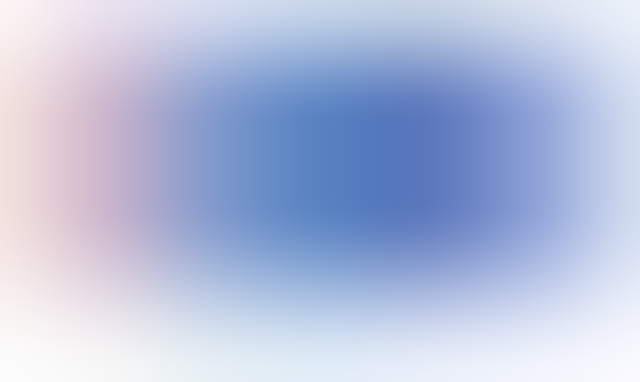
Reproduce this background procedurally as a Shadertoy shader.

```glsl
// Soft blurred backdrop: a deep blue glow with rose on the left, fading to white.
// Three horizontal colour ramps (top, core, bottom) are smoothly interpolated,
// then blended vertically by a bell-shaped glow weight.

const int STOPS = 7;

// Cubic interpolation through four neighbouring colours.
vec3 catmullRom(vec3 a, vec3 b, vec3 c, vec3 d, float t) {
    vec3 linearPart = c - a;
    vec3 squarePart = 2.0 * a - 5.0 * b + 4.0 * c - d;
    vec3 cubicPart = 3.0 * (b - c) + d - a;
    return b + 0.5 * t * (linearPart + t * (squarePart + t * cubicPart));
}

// Evenly spaced colour ramp, with x running from 0 to 1.
vec3 ramp(vec3 stops[STOPS], float x) {
    float position = clamp(x, 0.0, 1.0) * float(STOPS - 1);
    int i = min(int(position), STOPS - 2);
    return catmullRom(stops[max(i - 1, 0)], stops[i], stops[i + 1],
                      stops[min(i + 2, STOPS - 1)], position - float(i));
}

// Rises from the lower edge and falls towards the upper edge.
float glowWeight(float y, float lowFade, float lowFull, float highFull, float highFade) {
    return smoothstep(lowFade, lowFull, y) * (1.0 - smoothstep(highFull, highFade, y));
}

void mainImage(out vec4 fragColor, in vec2 fragCoord) {
    vec2 uv = fragCoord / iResolution.xy;

    // Pale lilac to grey-blue haze
    vec3 topHaze[STOPS] = vec3[STOPS](
        vec3(0.99, 0.96, 0.96), vec3(0.92, 0.89, 0.94), vec3(0.85, 0.87, 0.94),
        vec3(0.80, 0.85, 0.92), vec3(0.79, 0.84, 0.90), vec3(0.86, 0.89, 0.94),
        vec3(0.93, 0.95, 0.98));

    // Rose to deep blue to periwinkle
    vec3 coreGlow[STOPS] = vec3[STOPS](
        vec3(0.95, 0.88, 0.87), vec3(0.79, 0.71, 0.80), vec3(0.51, 0.60, 0.80),
        vec3(0.35, 0.51, 0.76), vec3(0.36, 0.47, 0.74), vec3(0.55, 0.63, 0.84),
        vec3(0.82, 0.86, 0.94));

    // Near-white with a faint cyan tint
    vec3 bottomHaze[STOPS] = vec3[STOPS](
        vec3(0.99, 0.99, 0.99), vec3(0.97, 0.97, 0.97), vec3(0.91, 0.94, 0.96),
        vec3(0.89, 0.93, 0.97), vec3(0.92, 0.94, 0.98), vec3(0.95, 0.96, 0.99),
        vec3(0.98, 0.98, 1.00));

    // Vertical blend of haze and glow
    vec3 haze = mix(ramp(bottomHaze, uv.x), ramp(topHaze, uv.x), smoothstep(0.3, 0.8, uv.y));
    float glow = glowWeight(uv.y, 0.0, 0.49, 0.67, 1.03);
    vec3 color = mix(haze, ramp(coreGlow, uv.x), glow);

    fragColor = vec4(clamp(color, 0.0, 1.0), 1.0);
}
```
